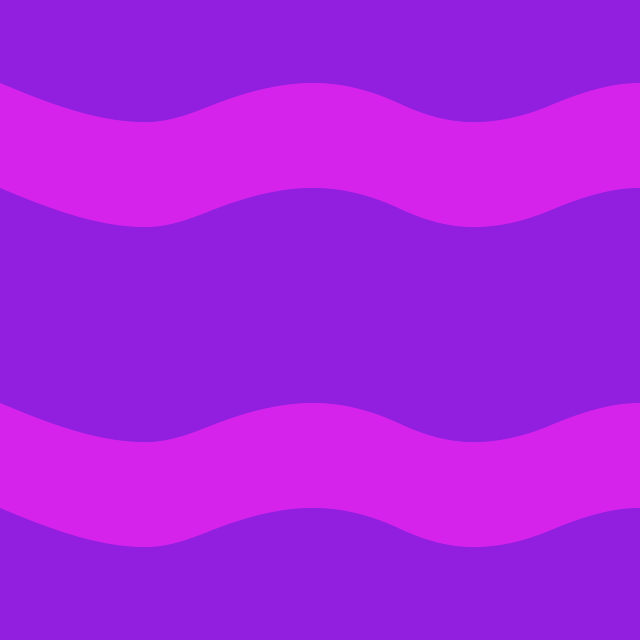
Reproduce this background procedurally as a three.js fragment shader.

```glsl
// Two broad magenta ribbons on violet, each with two uneven waves across.
// A chain of cubic Hermite spans gives the ribbon's drop below its crest;
// fract repeats the ribbon upward, and both ends of the chain meet at a crest.
varying vec2 vUv;

const vec3 VIOLET = vec3(0.573, 0.120, 0.878);
const vec3 MAGENTA = vec3(0.835, 0.138, 0.922);
const float ROWS = 2.0;           // ribbons up the canvas
const float CREST_CENTER = 0.2884; // ribbon center at a crest, in its row
const float RIBBON_WIDTH = 0.164; // vertical thickness
const float DEPTH = 0.0612;       // drop from crest to trough
const float SOFTNESS = 0.001;     // half width of the smoothed edge

// Cubic span between two knots, each holding (x, drop, slope)
float hermite(float x, vec3 a, vec3 b) {
  float span = b.x - a.x;
  float t = clamp((x - a.x) / span, 0.0, 1.0);
  float s = 1.0 - t;
  float ease = t * t * (3.0 - 2.0 * t);
  return mix(a.y, b.y, ease) + span * t * s * (a.z * s - b.z * t);
}

// Drop of the ribbon below its crest, over one canvas width
float waveDrop(float x) {
  vec3 start = vec3(0.0, 0.0, 0.42);
  vec3 trough1 = vec3(0.228, DEPTH, 0.0);
  vec3 rise1 = vec3(0.3255, 0.0371, -0.40);
  vec3 crest = vec3(0.4896, 0.0, 0.0);
  vec3 fall = vec3(0.625, 0.0326, 0.47);
  vec3 trough2 = vec3(0.7396, DEPTH, 0.0);
  vec3 rise2 = vec3(0.8594, 0.0352, -0.42);
  vec3 end = vec3(1.0, 0.0, 0.0);
  if (x < trough1.x) return hermite(x, start, trough1);
  if (x < rise1.x) return hermite(x, trough1, rise1);
  if (x < crest.x) return hermite(x, rise1, crest);
  if (x < fall.x) return hermite(x, crest, fall);
  if (x < trough2.x) return hermite(x, fall, trough2);
  if (x < rise2.x) return hermite(x, trough2, rise2);
  return hermite(x, rise2, end);
}

// Signed vertical distance to the nearest repeated ribbon
float ribbonDistance(float y, float center, float width, float rows) {
  float offset = (fract((y - center) * rows + 0.5) - 0.5) / rows;
  return abs(offset) - 0.5 * width;
}

void main() {
  float center = CREST_CENTER - waveDrop(vUv.x);
  float dist = ribbonDistance(vUv.y, center, RIBBON_WIDTH, ROWS);
  float ribbon = 1.0 - smoothstep(-SOFTNESS, SOFTNESS, dist);
  gl_FragColor = vec4(mix(VIOLET, MAGENTA, ribbon), 1.0);
}
```
